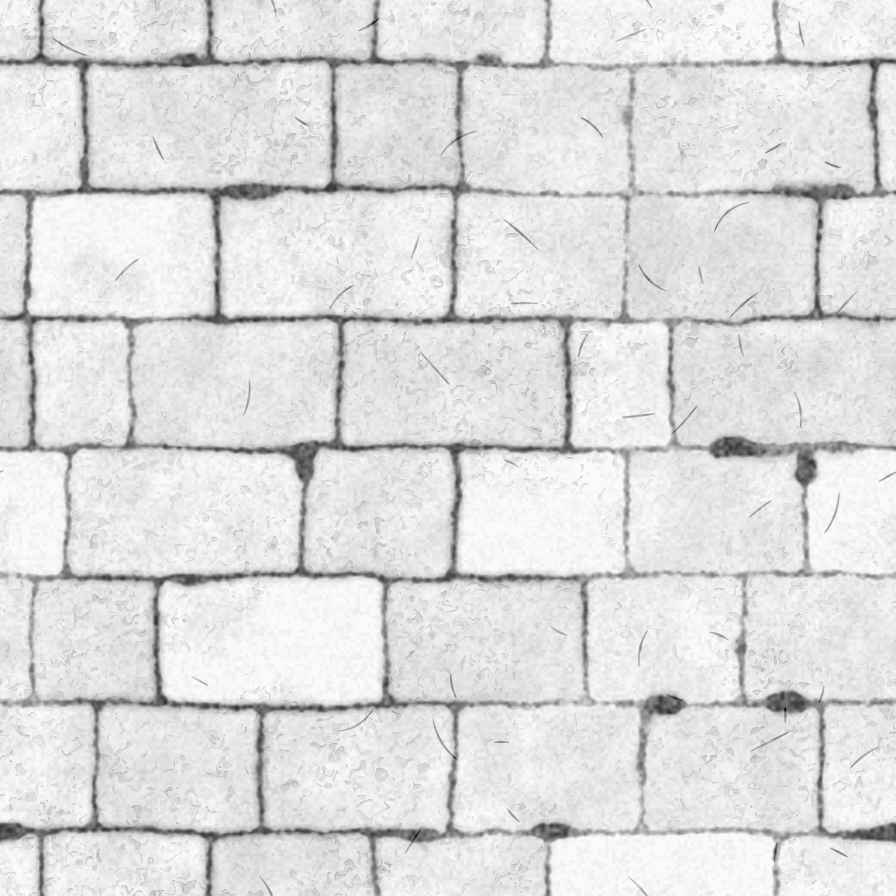
Write a three.js fragment shader that draws this texture map.

```glsl
varying vec2 vUv;

#define ROWS 7.0
#define COLUMNS 5.0
#define JITTER 0.27
#define JOINT 0.0038
#define CORNER 0.011
#define PIT_CELLS 88.0
#define TWIG_CELLS 11.0
#define STONE_DARK 0.895
#define STONE_LIGHT 0.96
#define MORTAR_PALE 0.80
#define MORTAR_DARK 0.36
#define TAU 6.2832

float hash(vec2 p) {
  vec3 q = fract(p.xyx * 0.1031);
  q += dot(q, q.yzx + 33.33);
  return fract((q.x + q.y) * q.z);
}

vec2 hash2(vec2 p) {
  return vec2(hash(p + 3.7), hash(p + 57.3));
}

// Value noise that tiles over the canvas
float noise(vec2 uv, float cells) {
  vec2 p = uv * cells, i = floor(p), f = fract(p);
  f = f * f * (3.0 - 2.0 * f);
  vec2 a = mod(i, cells) + cells, b = mod(i + 1.0, cells) + cells;
  return mix(mix(hash(a), hash(vec2(b.x, a.y)), f.x),
             mix(hash(vec2(a.x, b.y)), hash(b), f.x), f.y);
}

float fbm(vec2 uv, float cells) {
  float sum = 0.0, weight = 0.5;
  for (int o = 0; o < 4; o++) {
    sum += weight * noise(uv, cells);
    cells *= 2.0;
    weight *= 0.5;
  }
  return sum / 0.9375;
}

float jointAt(float column, float row) {
  return column + (hash(vec2(mod(column, COLUMNS), row) + 21.0) - 0.5) * 2.0 * JITTER;
}

// Signed distance to the stone edge, then its column and row
vec3 stone(vec2 p) {
  float y = p.y * ROWS - 0.5;
  float row = mod(floor(y), ROWS);
  float x = p.x * COLUMNS - (0.55 + 0.49 * row - 0.01 * row * row);
  float column = floor(x);
  if (x < jointAt(column, row)) column -= 1.0;
  else if (x >= jointAt(column + 1.0, row)) column += 1.0;
  float left = jointAt(column, row), right = jointAt(column + 1.0, row);
  vec2 q = vec2((x - 0.5 * (left + right)) / COLUMNS, (fract(y) - 0.5) / ROWS);
  vec2 d = abs(q) - vec2(0.5 * (right - left) / COLUMNS, 0.5 / ROWS) + JOINT + CORNER;
  float edge = length(max(d, 0.0)) + min(max(d.x, d.y), 0.0) - CORNER;
  return vec3(edge, mod(column, COLUMNS), row);
}

// Irregular shallow pits with a darker rim
float pits(vec2 uv) {
  vec2 p = uv * PIT_CELLS + 1.6 * (vec2(noise(uv, 130.0), noise(uv + 0.31, 130.0)) - 0.5);
  float mark = 0.0;
  for (int j = -1; j <= 1; j++)
  for (int i = -1; i <= 1; i++) {
    vec2 cell = floor(p) + vec2(i, j), id = mod(cell, PIT_CELLS);
    vec2 r = p - cell - hash2(id);
    r = vec2(r.x + r.y, (r.y - r.x) * 1.5) * 0.7071;
    float d = length(r) / mix(0.22, 0.6, hash(id + 11.0));
    float rim = smoothstep(0.45, 0.85, d) * smoothstep(-0.2, 0.4, r.x + r.y);
    float body = 1.0 - smoothstep(0.75, 1.05, d);
    mark = max(mark, body * (0.5 + 0.7 * rim) * hash(id + 29.0));
  }
  return mark;
}

// Scattered dry stalks, denser on the right
float twigs(vec2 uv) {
  vec2 p = uv * TWIG_CELLS;
  float mark = 0.0;
  for (int j = -1; j <= 1; j++)
  for (int i = -1; i <= 1; i++) {
    vec2 cell = floor(p) + vec2(i, j), id = mod(cell, TWIG_CELLS);
    vec2 r = (p - cell - hash2(id + 5.0)) / TWIG_CELLS;
    float angle = TAU * hash(id + 41.0), c = cos(angle), s = sin(angle);
    r = vec2(c * r.x + s * r.y, c * r.y - s * r.x);
    r.y += (hash(id + 63.0) - 0.5) * 22.0 * r.x * r.x;
    float along = abs(r.x) / mix(0.009, 0.029, hash(id + 71.0));
    float line = 1.0 - smoothstep(0.0005, 0.0022, abs(r.y) + 0.0008 * along);
    float chance = 0.42 - 0.22 * cos(TAU * (id.x / TWIG_CELLS - 0.2));
    mark = max(mark, line * (1.0 - smoothstep(0.8, 1.0, along)) * step(hash(id + 83.0), chance));
  }
  return mark;
}

void main() {
  vec2 uv = vUv;
  vec2 wobble = vec2(fbm(uv, 26.0), fbm(uv + 0.37, 26.0)) - 0.5;
  vec2 drift = vec2(noise(uv, 9.0), noise(uv + 0.53, 9.0)) - 0.5;
  vec3 block = stone(uv + 0.010 * wobble + 0.007 * drift);
  float clump = smoothstep(0.76, 0.94, noise(uv + 0.19, 15.0));
  float edge = block.x + 0.008 * clump + 0.002 * (noise(uv, 140.0) - 0.5);

  // Stone face: tone, mottling, clean patches and pits
  float grain = noise(uv, 260.0) - 0.5;
  float tone = hash(block.yz + 90.0);
  float clean = smoothstep(0.48, 0.58, fbm(uv + tone, 6.0)) * step(0.72, tone);
  float shade = mix(STONE_DARK, STONE_LIGHT, tone) + 0.13 * (fbm(uv, 22.0) - 0.5);
  float wear = mix(0.45, 1.0, smoothstep(0.3, 0.65, fbm(uv + 0.71, 9.0)));
  shade -= 0.19 * wear * pits(uv);
  shade = mix(shade, 0.975, 0.85 * clean) + 0.07 * grain;

  // Joints: faded on the right, dark fibrous core
  float strength = smoothstep(0.1, 0.7, noise(uv + 0.13, 7.0) + 0.22 * cos(TAU * (uv.x - 0.2)));
  strength = max(strength, clump);
  shade -= 0.11 * strength * smoothstep(-0.008, 0.0, edge);
  float core = smoothstep(0.0, JOINT, edge) * mix(0.35, 1.0, strength);
  float mortar = mix(mix(MORTAR_PALE, 0.62, strength), MORTAR_DARK, core);
  mortar += 0.28 * (noise(uv, 190.0) - 0.5) + 0.15 * grain;
  shade = mix(shade, mortar, smoothstep(-0.0018, 0.0014, edge));

  shade -= 0.30 * twigs(uv) * (0.6 + 0.8 * noise(uv, 90.0));
  gl_FragColor = vec4(vec3(clamp(shade, 0.0, 0.98)), 1.0);
}
```
